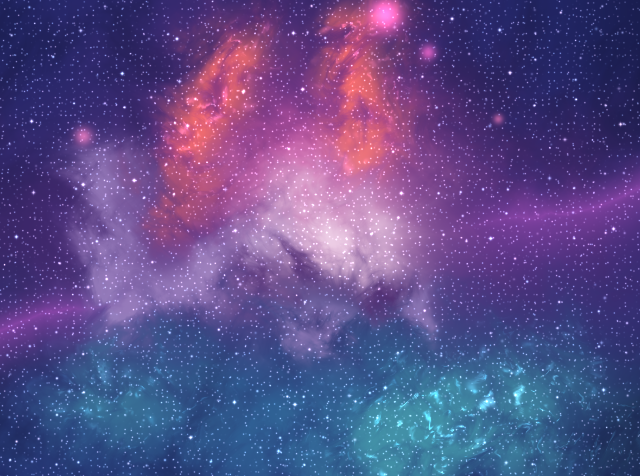
This background is drawn by a WebGL 2 fragment shader. Its source:

```glsl
#version 300 es
precision highp float;
// Deep-space nebula: pink pillars, pale core, purple ribbons and teal gas under stars.
uniform vec2 u_resolution;
out vec4 fragColor;

const vec3 NAVY = vec3(0.11, 0.13, 0.35);
const vec3 PURPLE = vec3(0.36, 0.18, 0.50);
const vec3 VIOLET = vec3(0.54, 0.27, 0.66);
const vec3 MAGENTA = vec3(0.78, 0.30, 0.62);
const vec3 ROSE = vec3(0.92, 0.32, 0.52);
const vec3 CORAL = vec3(0.95, 0.42, 0.43);
const vec3 LAVENDER = vec3(0.60, 0.49, 0.74);
const vec3 PALE = vec3(0.92, 0.79, 0.89);
const vec3 BLUE = vec3(0.18, 0.36, 0.57);
const vec3 TEAL = vec3(0.27, 0.60, 0.67);

vec3 hash3(vec2 p) {
    vec3 h = fract(p.xyx * vec3(0.1031, 0.1030, 0.0973));
    h += dot(h, h.yxz + 33.33);
    return fract((h.xxy + h.yzz) * h.zyx);
}

// Cellular noise: high near the feature points
float cellular(vec2 p) {
    vec2 id = floor(p), f = fract(p);
    float nearest = 2.0;
    for (int y = -1; y <= 1; y++)
        for (int x = -1; x <= 1; x++) {
            vec2 cell = vec2(x, y);
            vec2 d = cell + hash3(id + cell + 50.0).xy - f;
            nearest = min(nearest, dot(d, d));
        }
    return 1.0 - min(sqrt(nearest), 1.0);
}

// Layered puffs, bent by sines so the cells do not show
float cloud(vec2 p) {
    float sum = 0.0, weight = 0.5;
    for (int i = 0; i < 5; i++) {
        p += 0.22 * sin(p.yx * 2.3 + vec2(1.0, 4.0));
        sum += weight * cellular(p);
        p = mat2(1.6, 1.2, -1.2, 1.6) * p + 7.3;
        weight *= 0.55;
    }
    return smoothstep(0.30, 0.74, sum);
}

float glow(vec2 p, vec2 center, vec2 radius) {
    vec2 d = (p - center) / radius;
    return exp(-dot(d, d));
}

float column(vec2 p, vec2 a, vec2 b, float radius) {
    vec2 ab = b - a;
    float t = clamp(dot(p - a, ab) / dot(ab, ab), 0.0, 1.0);
    return glow(p, a + t * ab, vec2(radius));
}

// Wavy band with a soft body below a crisp crest
float ribbon(vec2 p, float base, float slope, float width) {
    float d = p.y - base - slope * p.x - 0.015 * sin(14.0 * p.x);
    float reach = d > 0.0 ? width * 0.6 : width;
    return 0.65 * exp(-d * d / (reach * reach)) + 0.3 * exp(-abs(d) / 0.010);
}

vec3 stars(vec2 p, float cells, float radius, float density, float flare) {
    vec2 id = floor(p * cells);
    vec3 h = hash3(id + cells);
    vec2 d = (fract(p * cells) - 0.25 - 0.5 * h.xy) / (cells * radius);
    float light = exp(-dot(d, d));
    light += flare * exp(-abs(d.x * d.y) * 5.0 - 0.4 * dot(d, d));
    float power = smoothstep(1.0 - density, 1.0, h.z);
    return light * power * mix(vec3(0.65, 0.82, 1.0), vec3(1.0, 0.86, 0.95), h.x);
}

void main() {
    vec2 p = gl_FragCoord.xy / u_resolution.y;
    float broad = cloud(p * 4.0);
    float fine = cloud(p * 10.0 + 3.0);
    vec2 q = p + 0.07 * (vec2(broad, cloud(p * 5.0 + 9.0)) - 0.5) + 0.025 * (fine - 0.5);
    float puff = mix(broad, fine, 0.6);

    // Sky and wide gas
    vec3 col = NAVY * (0.9 + 0.25 * broad);
    col = mix(col, PURPLE, 0.95 * glow(q, vec2(0.66, 0.50), vec2(0.85, 0.25)));
    col = mix(col, PURPLE, 0.65 * glow(q, vec2(0.62, 0.86), vec2(0.34, 0.30)));
    float low = glow(q, vec2(0.66, 0.14), vec2(0.60, 0.24));
    col = mix(col, BLUE, low * (0.65 + 0.4 * puff));

    // Side ribbons
    float right = ribbon(p + 0.012 * (fine - 0.5), 0.245, 0.27, 0.085);
    float left = ribbon(p + 0.012 * (fine - 0.5), 0.308, 0.22, 0.07);
    col = mix(col, VIOLET, right * smoothstep(0.88, 1.12, p.x));
    col = mix(col, VIOLET, left * (1.0 - smoothstep(0.12, 0.40, p.x)));

    // Magenta halo and red pillars
    col = mix(col, MAGENTA, glow(q, vec2(0.68, 0.64), vec2(0.24, 0.17)) * (0.62 + 0.35 * puff));
    float pillars = column(q, vec2(0.53, 0.91), vec2(0.43, 0.70), 0.075);
    pillars += column(q, vec2(0.77, 0.97), vec2(0.80, 0.73), 0.065);
    col = mix(col, mix(ROSE, CORAL, fine), min(pillars, 1.0) * (0.15 + 0.85 * puff));
    col = mix(col, CORAL, 0.6 * puff * glow(q, vec2(0.37, 0.60), vec2(0.06)));

    // Lavender tower and ridge
    float tower = column(q, vec2(0.23, 0.64), vec2(0.26, 0.42), 0.075);
    float ridge = column(q, vec2(0.30, 0.40), vec2(0.58, 0.48), 0.065);
    col = mix(col, LAVENDER, min(tower + ridge, 1.0) * (0.45 + 0.5 * puff));

    // Pale core with a shaded lower rim
    float core = glow(q, vec2(0.73, 0.53), vec2(0.17, 0.13));
    col = mix(col, PALE, core * (0.55 + 0.5 * puff));
    col = mix(col, PALE, 0.45 * glow(q, vec2(0.79, 0.52), vec2(0.06, 0.09)));
    float rim = column(q, vec2(0.56, 0.42), vec2(0.80, 0.37), 0.045);
    col = mix(col, PURPLE * 0.85, rim * (0.75 - 0.4 * fine));
    float wisps = glow(q, vec2(0.67, 0.32), vec2(0.07, 0.03)) + glow(q, vec2(0.91, 0.37), vec2(0.04, 0.06));
    col = mix(col, LAVENDER, wisps * fine * 0.8);

    // Teal gas and bright knots
    float teal = glow(q, vec2(1.06, 0.15), vec2(0.24, 0.13)) + 0.6 * glow(q, vec2(0.28, 0.20), vec2(0.14, 0.10));
    teal += 0.7 * glow(q, vec2(0.86, 0.08), vec2(0.14, 0.10));
    col = mix(col, TEAL, min(teal, 1.0) * (0.12 + 0.75 * puff));
    vec3 knots = stars(q, 15.0, 0.010, 0.8, 0.0) + stars(q, 29.0, 0.005, 0.8, 0.0);
    col += knots * (0.55 * teal * vec3(0.5, 1.0, 0.95) + 0.4 * pillars * vec3(1.0, 0.55, 0.65));
    col += ROSE * (glow(p, vec2(0.81, 0.97), vec2(0.032)) + 0.6 * glow(p, vec2(0.90, 0.89), vec2(0.016)));
    col += CORAL * (0.6 * glow(p, vec2(0.175, 0.714), vec2(0.018)) + 0.5 * glow(p, vec2(1.047, 0.75), vec2(0.010)));

    // Stars, from dust to flared points
    for (int i = 0; i < 3; i++)
        col += 0.5 * stars(p + float(i) * 0.37, 75.0 - 17.0 * float(i), 0.0016, 0.7, 0.0);
    col += 0.9 * stars(p, 21.0, 0.0024, 0.5, 0.0) + 0.9 * stars(p, 9.0, 0.0032, 0.5, 0.35);

    // Darker right-hand corners
    col *= 1.0 - 0.25 * smoothstep(1.1, 1.4, p.x) * smoothstep(0.12, 0.45, abs(p.y - 0.5));
    fragColor = vec4(min(col, 1.0), 1.0);
}
```
